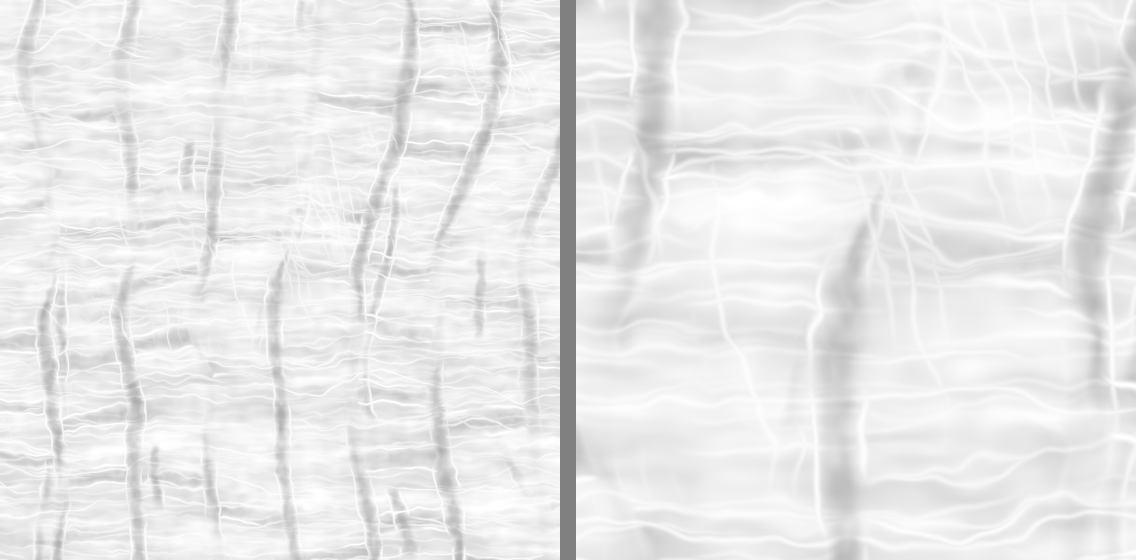
Left: the whole. Right: its middle third, enlarged.
A WebGL 1 fragment shader for this texture map:

```glsl
precision highp float;
// Pale, blocky bark: soft grey cracks with white rims and fine horizontal fibres.
uniform vec2 u_resolution;

float hash(vec2 c) {
  return fract(sin(dot(c, vec2(127.1, 311.7))) * 43758.5);
}

float noise(vec2 p) {
  vec2 c = floor(p), f = fract(p);
  f = f * f * (3.0 - 2.0 * f);
  return mix(mix(hash(c), hash(c + vec2(1, 0)), f.x),
             mix(hash(c + vec2(0, 1)), hash(c + vec2(1, 1)), f.x), f.y);
}

float rough(vec2 p) {
  return 0.6 * noise(p) + 0.4 * noise(2.3 * p + 7.0);
}

float bell(float d, float width) {
  return exp(-d * d / (width * width));
}

// Thin broken strands that run along x
float strands(vec2 p, float count, float seed) {
  float t = p.y * count + 1.7 * rough(p * vec2(6.0, 5.0) + seed)
          + 0.012 * count * noise(p * vec2(26.0, 12.0) + seed);
  float id = floor(t);
  float d = abs(fract(t) - 0.25 - 0.5 * hash(vec2(id, seed))) / count;
  float on = smoothstep(0.45, 0.78, noise(vec2(p.x * 9.0 + seed, id * 3.7)));
  return on * (0.85 * bell(d, 0.002) + 0.15 * bell(d, 0.006));
}

// x: grey body of a crack, y: bright rims on both sides
vec2 crack(float d, float halfWidth, float strength) {
  float body = exp(-pow(abs(d) / halfWidth, 3.0));
  return strength * vec2(body, bell(abs(d) - 1.45 * halfWidth, 0.0023));
}

void main() {
  vec2 p = gl_FragCoord.xy / u_resolution;
  vec2 q = p + 0.006 * (vec2(noise(p * 32.0), noise(p * 32.0 + 50.0)) - 0.5)
         + 0.005 * (vec2(noise(p * 75.0 + 20.0), noise(p * 75.0 + 90.0)) - 0.5);

  // Wandering columns, each with its own shifted rows
  float across = q.x * 6.5 + 0.9 * noise(q * vec2(1.3, 2.2) + 3.0)
               + 0.25 * noise(q * vec2(3.0, 7.0) + 70.0);
  float wall = floor(across + 0.5);
  float side = across - wall;
  float shift = mix(hash(vec2(wall - 1.0, 5.0)), hash(vec2(wall, 5.0)),
                    smoothstep(-0.07, 0.07, side));
  float up = q.y * 9.0 + 0.8 * shift + 1.3 * rough(q * vec2(2.5, 2.0) + 9.0);
  float seam = floor(up + 0.5);
  float rise = (up - seam) / 9.0;
  float clear = smoothstep(0.05, 0.11, abs(side));

  // Upright cracks, short extra splits and level seams
  float wallOn = 0.15 + 0.85 * smoothstep(0.25, 0.6, noise(vec2(wall, up * 0.8 + 0.3)));
  float seamOn = smoothstep(0.12, 0.6, noise(vec2(across + 0.5, seam + 40.0)));
  float split = q.x * 5.0 + 0.8 * noise(q * vec2(2.0, 3.0) + 20.0);
  float splitId = floor(split + 0.5);
  float splitOn = smoothstep(0.55, 0.75, noise(vec2(splitId + 60.0, up)))
                * smoothstep(0.1, 0.25, abs(side));
  float swell = 0.007 + 0.007 * noise(p * vec2(7.0, 9.0));
  vec2 uprights = max(crack(side / 6.5, swell, wallOn),
                      crack((split - splitId) / 5.0, 0.008, splitOn));
  vec2 level = crack(rise, swell * 1.1, seamOn * clear);

  // Streaky horizontal tone inside the blocks
  float tone = 0.932 + 0.09 * (rough(p * vec2(4.0, 19.0)) - 0.5)
             + 0.08 * (noise(q * vec2(11.0, 62.0)) - 0.5)
             + 0.06 * (noise(q * vec2(28.0, 130.0) + 33.0) - 0.5)
             + 0.04 * (noise(p * vec2(60.0, 45.0)) - 0.5);
  tone -= 0.03 * seamOn * bell(rise, 0.028) + 0.025 * wallOn * bell(side / 6.5, 0.027);

  // Mottled grey in the cracks
  float mottle = 0.25 + 1.2 * rough(p * vec2(58.0, 42.0));
  tone -= mottle * max(0.145 * uprights.x, 0.095 * level.x);

  // Fibres: level strands in several sizes, and a few steep fans
  float fibre = 0.0;
  for (int i = 0; i < 6; i++) {
    float k = float(i);
    fibre = max(fibre, strands(q, 18.0 + 8.0 * k, 11.0 + 23.0 * k) * (1.0 - 0.09 * k));
  }
  float fan = smoothstep(0.66, 0.82, noise(p * 4.5 + 31.0));
  vec2 steep = vec2(q.y - 0.3 * q.x, q.x + 0.3 * q.y);
  fibre = max(fibre * (1.0 - 0.7 * uprights.x), 0.8 * fan * strands(steep, 55.0, 90.0));

  // Bright rims, broken along their length
  float broken = smoothstep(0.2, 0.6, noise(p * 27.0 + 15.0));
  float rim = max(0.85 * uprights.y * broken, level.y * (0.4 + 0.6 * broken));
  tone = mix(tone, 1.0, clamp(max(0.85 * fibre, rim), 0.0, 1.0));
  gl_FragColor = vec4(vec3(clamp(tone, 0.0, 1.0)), 1.0);
}
```
